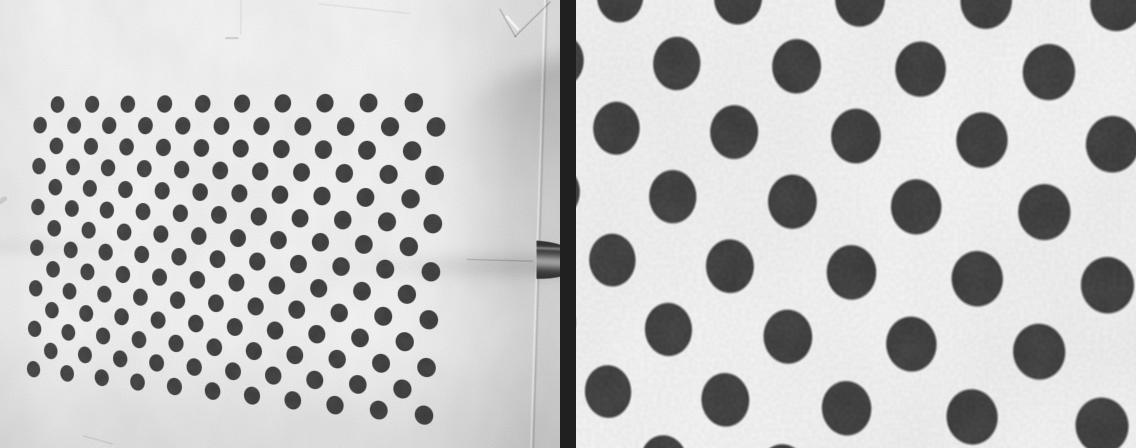
Left: the whole. Right: its middle third, enlarged.
Reproduce this pattern procedurally as a WebGL 2 fragment shader.

```glsl
#version 300 es
precision highp float;
// A staggered grid of dark dots, 14 rows of 10 and 11 in turn, on creased paper seen at an angle.
// Each point is taken back through a perspective map to the flat sheet, where dots are circles.
// Soft shadows, tape outlines, a page edge and a metal clip are layered over the paper tone.
uniform vec2 u_resolution;
out vec4 fragColor;

const float PAPER = 0.925;
const float INK = 0.255;
const float DOT_RADIUS = 0.4;      // in half column steps
const vec2 GRID_STEPS = vec2(20.0, 12.0);

// Sheet (unit square) to view, in units of the canvas width with y downward.
const mat3 SHEET_TO_VIEW = mat3(
    0.5866, -0.0318, -0.1546,
    -0.0112, 0.4416, 0.0092,
    0.0716, 0.2233, 1.0);

vec2 hashGradient(vec2 cell) {
    vec3 h = fract(cell.xyx * vec3(0.1031, 0.1030, 0.0973));
    h += dot(h, h.yzx + 33.33);
    float angle = 6.28318 * fract((h.x + h.y) * h.z);
    return vec2(cos(angle), sin(angle));
}

float gradientNoise(vec2 p) {
    vec2 i = floor(p), f = p - i;
    vec2 w = f * f * f * (f * (f * 6.0 - 15.0) + 10.0);
    vec2 e = vec2(1.0, 0.0);
    float a = dot(hashGradient(i), f);
    float b = dot(hashGradient(i + e.xy), f - e.xy);
    float c = dot(hashGradient(i + e.yx), f - e.yx);
    float d = dot(hashGradient(i + e.xx), f - e.xx);
    return mix(mix(a, b, w.x), mix(c, d, w.x), w.y);
}

float bell(float x, float width) {
    return exp(-x * x / (width * width));
}

float stroke(vec2 p, vec2 a, vec2 b, float halfWidth, float px) {
    vec2 ab = b - a;
    float along = clamp(dot(p - a, ab) / dot(ab, ab), 0.0, 1.0);
    return 1.0 - smoothstep(halfWidth - px * 0.5, halfWidth + px, length(p - a - ab * along));
}

vec2 viewToSheet(vec2 p, mat3 toSheet) {
    vec3 q = toSheet * vec3(p, 1.0);
    return q.xy / q.z;
}

// Undo the slight lens bow, then the perspective; gives grid coordinates.
vec2 gridPoint(vec2 p) {
    mat3 toSheet = inverse(SHEET_TO_VIEW);
    vec2 s = clamp(viewToSheet(p, toSheet), 0.0, 1.0);
    vec2 bow = vec2(0.0068, 0.0057) * s * (1.0 - s.yx) * s.yx * vec2(1.0, s.y / max(s.x, 0.001));
    bow.y = 0.0057 * s.x * (1.0 - s.x) * s.y;
    return viewToSheet(p - bow, toSheet) * GRID_STEPS + vec2(0.0, 1.0);
}

// Distance to the nearest point of one bounded lattice with spacing 2.
float latticeDistance(vec2 q, vec2 start, vec2 count) {
    vec2 index = clamp(round((q - start) * 0.5), vec2(0.0), count - 1.0);
    return length(q - start - 2.0 * index);
}

float dots(vec2 p) {
    vec2 q = gridPoint(p);
    float d = min(latticeDistance(q, vec2(1.0, 0.0), vec2(10.0, 7.0)),
                  latticeDistance(q, vec2(0.0, 1.0), vec2(11.0, 7.0)));
    float soft = max(fwidth(d) * 0.7, 0.03);
    return 1.0 - smoothstep(DOT_RADIUS - soft, DOT_RADIUS + soft, d);
}

float paperTone(vec2 p) {
    float tone = PAPER + 0.02 * gradientNoise(p * 7.0) + 0.012 * gradientNoise(p * vec2(30.0, 18.0));
    tone -= 0.09 * smoothstep(0.72, 0.97, p.x) + 0.07 * smoothstep(0.56, 0.82, p.y);
    tone -= 0.03 * smoothstep(0.12, 0.0, p.x);
    // Diagonal fold shadow at the upper right
    float below = p.y - 0.169 + 0.37 * (p.x - 0.807);
    tone -= 0.15 * smoothstep(-0.03, 0.04, below) * exp(-4.0 * max(below, 0.0)) * smoothstep(0.77, 1.0, p.x);
    // Horizontal creases
    tone -= 0.09 * bell(p.y - 0.475, 0.024) * smoothstep(0.55, 0.93, p.x);
    tone -= 0.03 * bell(p.y - 0.44, 0.016) * smoothstep(0.3, 0.0, p.x);
    return tone;
}

// Faint tape outlines and the long page edge
float paperMarks(vec2 p, float px) {
    float edge = p.x - 0.973 + 0.031 * p.y;
    float m = 0.08 * bell(edge, 0.002) - 0.1 * bell(edge - 0.004, 0.002);
    m -= 0.05 * stroke(p, vec2(0.43, 0.0), vec2(0.43, 0.06), 0.001, px);
    m -= 0.13 * stroke(p, vec2(0.404, 0.068), vec2(0.424, 0.068), 0.0015, px);
    m -= 0.05 * stroke(p, vec2(0.57, 0.007), vec2(0.73, 0.024), 0.001, px);
    m -= 0.14 * stroke(p, vec2(0.893, 0.017), vec2(0.92, 0.065), 0.001, px);
    m -= 0.16 * stroke(p, vec2(0.92, 0.065), vec2(0.982, 0.004), 0.001, px);
    m += 0.1 * stroke(p, vec2(0.905, 0.03), vec2(0.925, 0.052), 0.002, px);
    m -= 0.12 * stroke(p, vec2(0.835, 0.463), vec2(0.95, 0.466), 0.0008, px);
    m -= 0.07 * stroke(p, vec2(0.15, 0.778), vec2(0.2, 0.792), 0.001, px);
    return m - 0.1 * stroke(p, vec2(0.0, 0.36), vec2(0.008, 0.355), 0.004, px);
}

float addClip(float tone, vec2 p, float px) {
    float x = p.x - 0.958;
    float y = p.y - 0.4635 - 0.04 * x;
    float body = smoothstep(-px, px, x) * smoothstep(-px, px, 0.034 - 3.0 * x * x - abs(y));
    float metal = mix(0.2, 0.62, bell(y - 0.003, 0.013)) + 0.25 * bell(y + 0.021, 0.003);
    return mix(tone, metal, body);
}

void main() {
    vec2 uv = gl_FragCoord.xy / u_resolution;
    vec2 p = vec2(uv.x, (1.0 - uv.y) * 0.7995);
    float px = 1.0 / u_resolution.x;
    float tone = paperTone(p) + paperMarks(p, px);
    float ink = INK + 0.03 * gradientNoise(p * 60.0) + 0.02 * smoothstep(0.5, 0.0, p.x);
    tone = addClip(mix(tone, ink, dots(p)), p, px);
    tone += 0.025 * gradientNoise(p * 380.0);
    fragColor = vec4(vec3(tone), 1.0);
}
```
